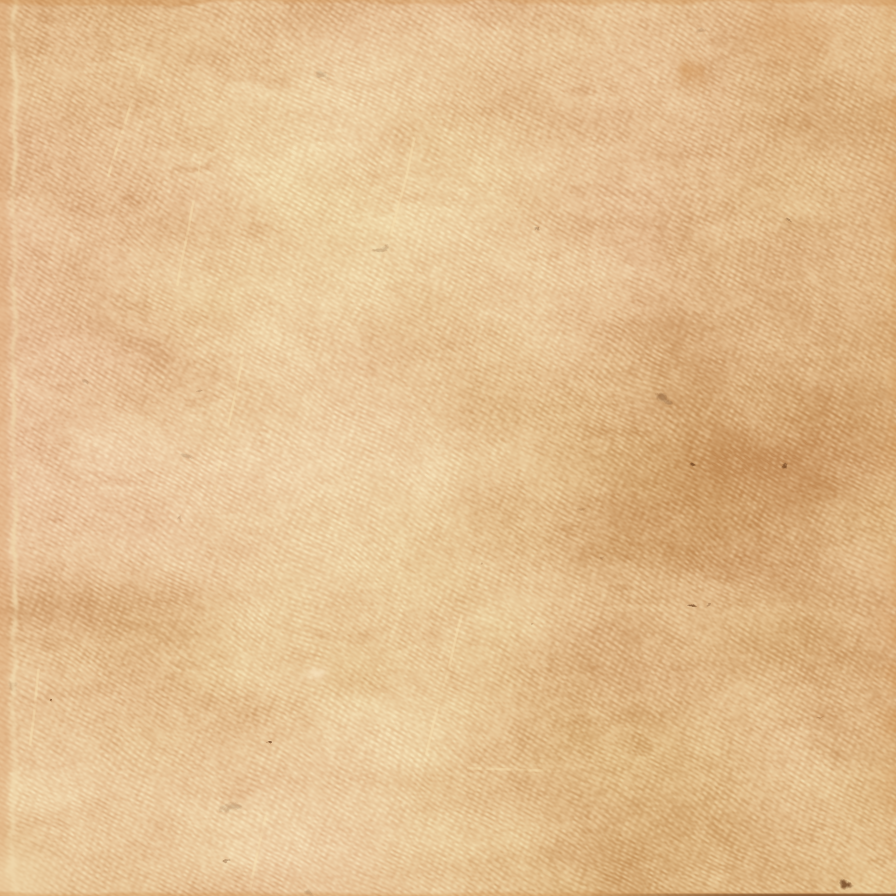
Write a Shadertoy shader that draws this texture.

```glsl
// Aged tan book cloth: fine falling twill, blotchy stains, specks, scratches and worn edges.
#define THREADS 205.0
#define WEAVE 0.64
#define GRAIN 1.35
#define BLOTCH 3.5
#define STREAK 2.7
#define SPECKS 26
#define SCRATCHES 8
#define DARK vec3(0.805, 0.615, 0.415)
#define BASE vec3(0.893, 0.745, 0.560)
#define PALE vec3(0.942, 0.848, 0.675)
#define AMBER vec3(0.80, 0.55, 0.30)
#define SPOT vec3(0.42, 0.25, 0.12)

const float TAU = 6.2832;

float hash(vec2 p) {
    vec3 q = fract(p.xyx * 0.1031);
    q += dot(q, q.yzx + 33.33);
    return fract((q.x + q.y) * q.z);
}

float noise(vec2 p) {
    vec2 i = floor(p), f = fract(p);
    f = f * f * (3.0 - 2.0 * f);
    return mix(mix(hash(i), hash(i + vec2(1, 0)), f.x),
               mix(hash(i + vec2(0, 1)), hash(i + vec2(1, 1)), f.x), f.y);
}

float fbm(vec2 p) {
    float sum = 0.0, amp = 0.5;
    for (int i = 0; i < 5; i++) {
        sum += amp * noise(p);
        p = p * 2.03 + 17.3;
        amp *= 0.5;
    }
    return sum / 0.97;
}

// Soft round patch, 1 at the centre
float patchAt(vec2 p, vec2 centre, vec2 radius) {
    vec2 d = (p - centre) / radius;
    return exp(-dot(d, d));
}

// Diagonal ribs falling to the right, broken into short stitches
float twill(vec2 uv) {
    vec2 p = uv * THREADS + 2.0 * vec2(noise(uv * 16.0), noise(uv * 16.0 + 40.0));
    float rib = cos(TAU * dot(p, vec2(0.48, 0.80)));
    float stitch = cos(TAU * dot(p, vec2(0.60, -0.22)));
    float wear = 0.55 + 0.9 * noise(uv * 45.0 + 5.0);
    return wear * (0.75 * rib + 0.32 * stitch + 0.2 * rib * stitch);
}

// Fibres stretched along the ribs
float fibres(vec2 uv) {
    vec2 q = vec2(dot(uv, vec2(0.86, -0.51)), dot(uv, vec2(0.51, 0.86)));
    return noise(q * vec2(230.0, 430.0) + 300.0) - 0.5;
}

// Broad light and dark areas plus horizontal smears
float stains(vec2 uv) {
    vec2 warped = uv + 0.07 * (vec2(fbm(uv * 6.0), fbm(uv * 6.0 + 9.0)) - 0.5);
    float tone = BLOTCH * (fbm(warped * vec2(3.2, 5.0) + 3.7) - 0.5);
    tone += STREAK * (fbm(warped * vec2(7.0, 16.0) + 21.0) - 0.5);
    tone += 1.0 * patchAt(warped, vec2(0.45, 0.75), vec2(0.27, 0.2));
    tone += 0.5 * patchAt(warped, vec2(0.45, 0.38), vec2(0.22, 0.16));
    tone -= 1.5 * patchAt(warped, vec2(0.84, 0.52), vec2(0.19, 0.27));
    tone -= 0.8 * patchAt(warped, vec2(0.04, 0.8), vec2(0.2, 0.25));
    tone += 0.7 * patchAt(warped, vec2(0.06, 0.22), vec2(0.14, 0.1));
    tone -= 1.0 * smoothstep(0.66, 0.86, fbm(warped * vec2(14.0, 32.0) + 60.0));
    return tone + 0.2;
}

float segment(vec2 p, vec2 a, vec2 b) {
    vec2 d = b - a;
    return length(p - a - d * clamp(dot(p - a, d) / dot(d, d), 0.0, 1.0));
}

void mainImage(out vec4 fragColor, in vec2 fragCoord) {
    vec2 uv = fragCoord / iResolution.xy;
    float px = 1.0 / iResolution.y;
    float rough = fbm(uv * 60.0);

    // Cloth tone, with the weave fading where pixels get too coarse for it
    float tone = stains(uv);
    tone += WEAVE * twill(uv) * (1.0 - smoothstep(0.45, 0.8, THREADS * px));
    tone += GRAIN * fibres(uv);
    tone += 0.9 * (rough - 0.5);
    tone += 0.3 * (noise(uv * vec2(130.0, 6.0)) - 0.5);
    tone -= 0.35 * patchAt(uv, vec2(0.53, 0.45), vec2(0.006, 0.3));

    vec3 col = tone < 0.0 ? mix(BASE, DARK, min(-0.5 * tone, 1.5))
                          : mix(BASE, PALE, min(0.5 * tone, 1.35));

    // Pinkish and yellowish drift, pinker to the left
    float pink = 1.8 * (fbm(uv * vec2(3.0, 4.0) + 80.0) - 0.5) + 0.35 - 0.7 * uv.x;
    col += pink * vec3(0.012, -0.003, 0.036);

    // Amber stains in the upper right and one pale worn dot
    vec2 ragged = uv + 0.025 * (vec2(rough, fbm(uv * 45.0 + 7.0)) - 0.5);
    float amber = 0.5 * patchAt(ragged, vec2(0.772, 0.92), vec2(0.012, 0.018))
                + 0.3 * patchAt(ragged, vec2(0.88, 0.965), vec2(0.05, 0.035));
    col = mix(col, AMBER, amber);
    col = mix(col, vec3(0.97, 0.89, 0.75), 0.8 * patchAt(ragged, vec2(0.355, 0.245), vec2(0.012, 0.008)));

    // Scattered dark specks, most of them faint
    for (int i = 0; i < SPECKS; i++) {
        float k = float(i);
        vec2 centre = vec2(hash(vec2(k, 3.0)), hash(vec2(k, 11.0)));
        float size = mix(0.0018, 0.006, pow(hash(vec2(k, 23.0)), 2.0));
        float d = length((ragged - centre) * vec2(0.7, 1.0)) / size;
        float strength = mix(0.2, 0.85, pow(hash(vec2(k, 31.0)), 4.0));
        col = mix(col, SPOT, strength * (1.0 - smoothstep(0.3, 1.2, d)));
    }

    // Thin pale scratches, mostly steep
    for (int i = 0; i < SCRATCHES; i++) {
        float k = float(i);
        vec2 start = vec2(hash(vec2(k, 47.0)) * 0.6, hash(vec2(k, 53.0)));
        float span = mix(0.05, 0.16, hash(vec2(k, 61.0)));
        vec2 dir = i == 0 ? vec2(1.0, -0.02) : vec2(0.1 + 0.3 * hash(vec2(k, 67.0)), 1.0);
        float d = segment(uv + 0.003 * noise(uv * 20.0), start, start + span * dir);
        float line = 1.0 - smoothstep(0.0004, 0.0012 + px, d);
        col = mix(col, vec3(0.97, 0.88, 0.69), 0.5 * line * smoothstep(0.25, 0.6, rough));
    }

    // Worn borders: pink left strip with a pale crease, amber right, dark lower rim
    float wob = 0.012 * (fbm(uv * vec2(20.0, 30.0)) - 0.5);
    float left = uv.x + wob, right = 1.0 - uv.x + wob;
    col = mix(col, vec3(0.87, 0.67, 0.48), 0.45 * (1.0 - smoothstep(0.005, 0.014, left)));
    col = mix(col, PALE, rough * patchAt(vec2(left, 0.0), vec2(0.016, 0.0), vec2(0.003, 1.0)));
    col = mix(col, AMBER, 0.4 * exp(-right / 0.016) * smoothstep(0.25, 0.7, rough));
    col = mix(col, PALE, 0.55 * patchAt(ragged, vec2(0.02, 0.02), vec2(0.06, 0.04)));
    float rim = min(uv.y + 0.5 * wob, 1.0 - uv.y + wob);
    col = mix(col, AMBER, 0.35 * (1.0 - smoothstep(0.001, 0.006, rim)));
    float shadow = (1.0 - smoothstep(0.001, 0.004, uv.y)) * smoothstep(0.6, 0.9, uv.x);
    col = mix(col, SPOT, 0.75 * shadow);

    fragColor = vec4(clamp(col, 0.0, 1.0), 1.0);
}
```
